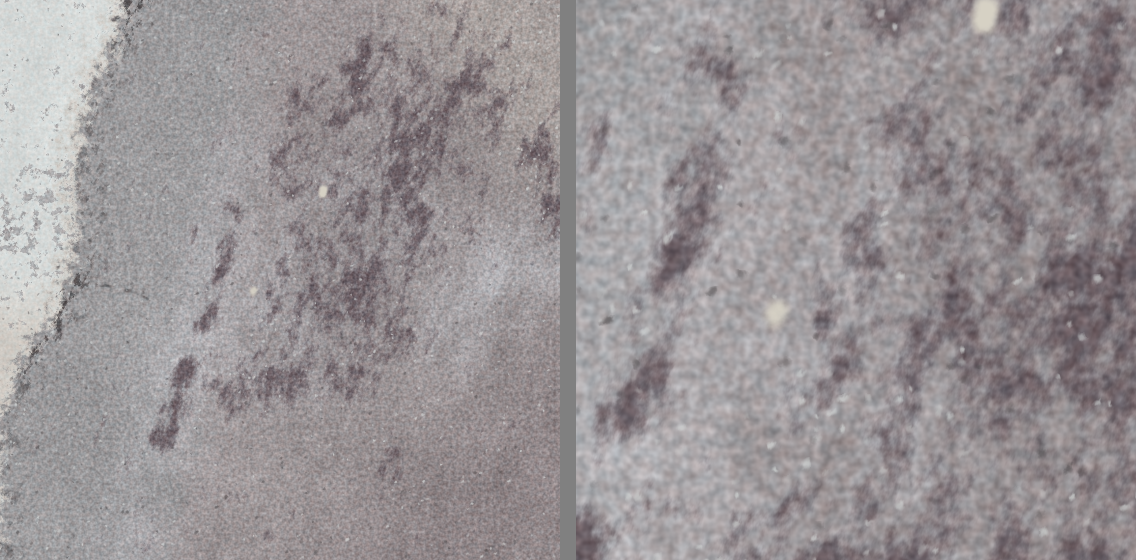
Left, the full canvas; right, a detail of the centre.
A Shadertoy shader for this texture:

```glsl
// Weathered pavement seen from above: worn white paint at the left, grey asphalt,
// then mauve ground with leaning dark stains. Soft zones shaped by distance to
// segments are broken up by gradient noise, then covered with grain and grit.

#define ASPHALT vec3(0.615, 0.610, 0.617)
#define EARTH   vec3(0.615, 0.587, 0.592)
#define PALE    vec3(0.690, 0.685, 0.700)
#define STAIN   vec3(0.385, 0.335, 0.360)
#define PAINT   vec3(0.840, 0.855, 0.850)
#define CREAM   vec3(0.805, 0.780, 0.750)
#define SOOT    vec3(0.300, 0.285, 0.290)
#define LEAN    0.22    // sideways drift of the stains per unit of height
#define GRAIN   0.085   // strength of the fine grain
#define GRIT    125.0   // grit cells across the canvas
#define WEAR    0.40    // extra chipping in the worn part of the paint

vec2 hash2(vec2 p) {
    vec3 q = fract(p.xyx * vec3(0.1031, 0.1030, 0.0973));
    q += dot(q, q.yzx + 33.33);
    return fract((q.xx + q.yz) * q.zy);
}

float gradNoise(vec2 p) {
    vec2 i = floor(p), f = fract(p);
    vec2 u = f * f * f * (f * (f * 6.0 - 15.0) + 10.0);
    vec4 corner;
    for (int k = 0; k < 4; k++) {
        vec2 o = vec2(k & 1, k >> 1);
        float a = 6.2832 * hash2(i + o).x;
        corner[k] = dot(vec2(cos(a), sin(a)), f - o);
    }
    return 1.4 * mix(mix(corner.x, corner.y, u.x), mix(corner.z, corner.w, u.x), u.y);
}

float fbm(vec2 p) {
    float sum = 0.0, amp = 0.65;
    for (int k = 0; k < 5; k++) {
        sum += amp * gradNoise(p);
        p = mat2(1.6, 1.2, -1.2, 1.6) * p + 17.3;
        amp *= 0.64;
    }
    return sum;
}

// Soft falloff around the segment from a to b: 1 on it, 0 at distance r.
float zone(vec2 p, vec2 a, vec2 b, float r) {
    vec2 ab = b - a;
    float t = clamp(dot(p - a, ab) / dot(ab, ab), 0.0, 1.0);
    return 1.0 - smoothstep(0.0, r, length(p - a - ab * t));
}

// Small round grains, one per cell at most.
float grit(vec2 p, float density) {
    vec2 cell = floor(p), h = hash2(cell), j = hash2(cell + 71.0);
    float radius = mix(0.2, 0.45, j.y);
    float d = length(fract(p) - mix(vec2(0.35), vec2(0.65), j));
    float present = 1.0 - smoothstep(density * 0.7, density + 0.001, h.x);
    return present * (1.0 - smoothstep(radius * 0.2, radius + 0.1, d)) * mix(0.3, 1.0, h.y);
}

void mainImage(out vec4 fragColor, in vec2 fragCoord) {
    vec2 p = fragCoord / iResolution.y;
    vec2 leaning = vec2(p.x - LEAN * p.y, p.y * 0.6);
    float broad = fbm(p * 4.0 + 3.0);
    float blot = fbm(leaning * 19.0 + 9.0);
    float fine = fbm(p * 44.0 + 5.0);
    float ragged = fbm(leaning * 52.0 + 27.0);

    // Ground: asphalt, mauve earth, and paler dusty areas
    float side = p.x - 0.29 - 0.18 * p.y;
    float earth = smoothstep(-0.06, 0.06, side + 0.08 * blot);
    vec3 col = mix(ASPHALT, EARTH, earth);
    float dust = 0.6 * zone(p, vec2(0.23, 0.0), vec2(0.43, 0.72), 0.13);
    dust = max(dust, 0.9 * zone(p, vec2(0.82, 0.43), vec2(0.95, 0.55), 0.14));
    dust = max(dust, 0.85 * zone(p, vec2(0.50, 0.42), vec2(0.64, 0.60), 0.24));
    col = mix(col, PALE, clamp(dust * (0.75 + 0.7 * broad + 0.7 * blot), 0.0, 1.0));
    float sandy = zone(p, vec2(0.85, 1.0), vec2(1.0, 0.82), 0.24);
    col = mix(col, vec3(0.680, 0.650, 0.635), 0.8 * sandy);
    col -= vec3(0.050, 0.060, 0.057) * zone(p, vec2(0.75, -0.05), vec2(1.05, 0.2), 0.35);
    col += 0.04 * broad + mix(0.02, 0.05, earth) * blot + 0.045 * fine;

    // Stains: one large cluster and several narrow streaks, all crumbling
    float area = 1.05 * zone(p, vec2(0.60, 0.42), vec2(0.79, 0.82), 0.24);
    area = max(area, 0.9 * zone(p, vec2(0.53, 0.72), vec2(0.66, 0.90), 0.14));
    area = max(area, 0.9 * zone(p, vec2(0.45, 0.31), vec2(0.58, 0.38), 0.13));
    area = max(area, 1.1 * zone(p, vec2(0.99, 0.60), vec2(0.95, 0.74), 0.07));
    area = max(area, 1.4 * zone(p, vec2(0.285, 0.21), vec2(0.335, 0.35), 0.036));
    area = max(area, 0.95 * zone(p, vec2(0.36, 0.42), vec2(0.42, 0.62), 0.04));
    area = max(area, 0.8 * zone(p, vec2(0.70, 0.16), vec2(0.71, 0.20), 0.05));
    float depth = 0.75 * area + 0.8 * blot + 0.55 * ragged + 0.2 * fine - 0.5;
    float stain = smoothstep(-0.22, 0.72, depth);
    col = mix(col, STAIN, 0.9 * stain);

    // Thin broken crack across the asphalt
    float crackY = 0.497 - 0.2 * (p.x - 0.13) + 0.012 * gradNoise(p * 22.0);
    float crack = 1.0 - smoothstep(0.001, 0.005, abs(p.y - crackY));
    crack *= smoothstep(0.12, 0.15, p.x) * (1.0 - smoothstep(0.26, 0.34, p.x));
    col = mix(col, SOOT, crack * smoothstep(-0.3, 0.4, gradNoise(p * 45.0)) * 0.6);

    // Paint with a ragged border, chips and sooty rubble beside it
    float border = 0.142 + 0.08 * smoothstep(0.72, 1.03, p.y)
                 - 0.15 * (1.0 - smoothstep(0.20, 0.58, p.y));
    float inside = border - p.x + 0.045 * fine + 0.025 * broad;
    float worn = zone(p, vec2(0.02, 0.56), vec2(0.10, 0.64), 0.13);
    float chips = smoothstep(0.34, 0.72, fine + 0.25 * blot + WEAR * worn);
    float rim = exp(-pow((border - p.x + 0.018) / 0.032, 2.0));
    float heaps = 0.45 + zone(p, vec2(0.20, 1.0), vec2(0.32, 1.0), 0.12)
                + 0.7 * zone(p, vec2(0.05, 0.38), vec2(0.11, 0.48), 0.09);
    col = mix(col, SOOT, clamp(rim * heaps * smoothstep(0.0, 0.5, ragged), 0.0, 0.85));
    float creamy = max(1.0 - smoothstep(0.38, 0.54, p.y), 1.0 - smoothstep(0.0, 0.05, inside));
    vec3 paint = mix(PAINT, CREAM, 0.8 * creamy) + 0.035 * broad + 0.03 * blot + 0.03 * fine;
    float coat = smoothstep(-0.012, 0.018, inside) * (1.0 - 0.85 * chips);
    col = mix(col, paint, coat);

    // Fine grain with slight tint, then scattered grit and two pebbles
    float grain = gradNoise(p * 150.0) + 0.7 * gradNoise(p * 270.0 + 40.0);
    col += GRAIN * grain * (1.0 - 0.6 * coat);
    col += 0.022 * gradNoise(p * 130.0 + 90.0) * vec3(1.0, -0.2, -0.6);
    float flecks = 0.45 * zone(p, vec2(0.94, 0.75), vec2(0.965, 0.61), 0.022)
                 + 0.30 * zone(p, vec2(0.92, 0.86), vec2(0.97, 0.98), 0.07)
                 + 0.20 * zone(p, vec2(0.46, 0.36), vec2(0.49, 0.42), 0.05)
                 + 0.20 * zone(p, vec2(0.0, 0.10), vec2(0.03, 0.27), 0.06);
    col = mix(col, PAINT, 0.7 * grit(p * GRIT + 0.5 * ragged, 0.06 + flecks));
    col = mix(col, SOOT, 0.55 * grit(p * GRIT * 0.9 + 31.0 + 0.5 * fine, 0.045 + 0.2 * rim));
    float pebbles = max(zone(p, vec2(0.576, 0.655), vec2(0.578, 0.661), 0.014),
                        0.75 * zone(p, vec2(0.452, 0.478), vec2(0.454, 0.482), 0.013));
    col = mix(col, vec3(0.84, 0.82, 0.77), smoothstep(0.1, 0.9, pebbles + 0.2 * fine));

    fragColor = vec4(clamp(col, 0.0, 1.0), 1.0);
}
```
